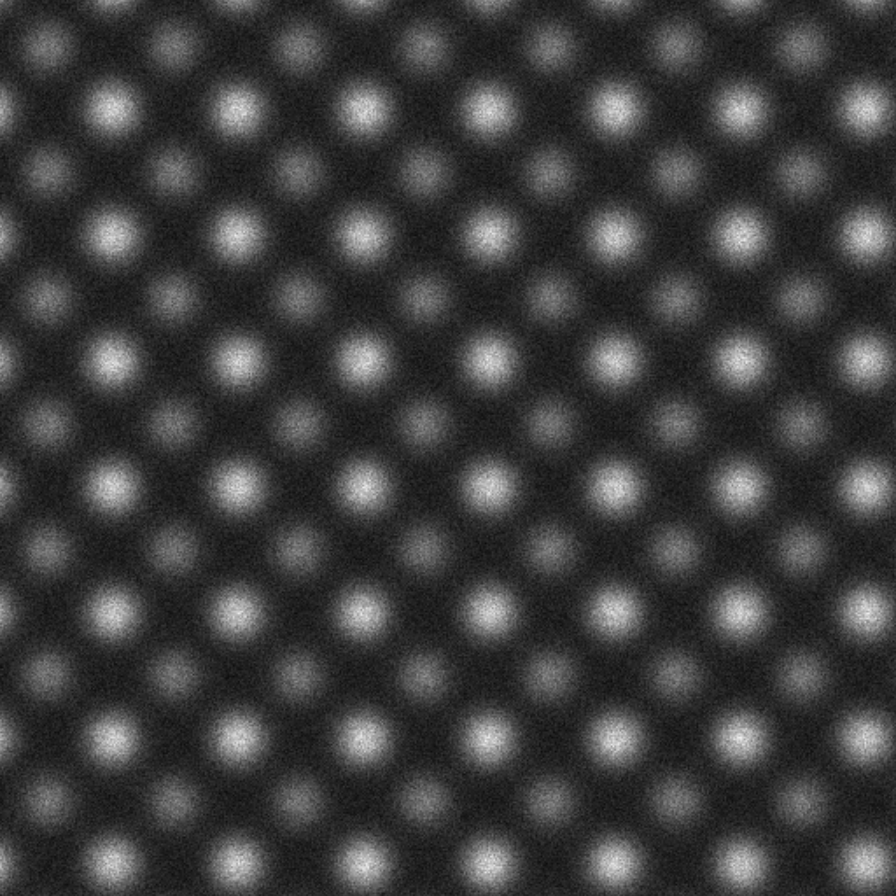
A Shadertoy shader for this pattern:

```glsl
// Square lattice of soft bright spots with dimmer spots near the cell centres,
// as in a grainy atomic-column micrograph. Each spot is a Gaussian summed over
// neighbouring cells; cell-hashed grain grows with the square root of brightness.

vec3 hash3(vec2 cell) {
    vec3 q = fract(cell.xyx * vec3(0.1031, 0.1030, 0.0973));
    q += dot(q, q.yxz + 33.33);
    return fract((q.xxy + q.yzz) * q.zyx);
}

// Roughly normal value per cell, with unit deviation
float cellGrain(vec2 cell) {
    return 2.0 * (dot(hash3(cell), vec3(1.0)) - 1.5);
}

// Grain blended between cell centres
float grain(vec2 p) {
    vec2 cell = floor(p - 0.5);
    vec2 f = p - 0.5 - cell;
    return mix(mix(cellGrain(cell), cellGrain(cell + vec2(1.0, 0.0)), f.x),
               mix(cellGrain(cell + vec2(0.0, 1.0)), cellGrain(cell + 1.0), f.x), f.y);
}

// One spot, with slight variation in place and strength
float spot(vec2 p, vec2 centre, float strength, vec2 seed) {
    vec3 vary = hash3(seed) - 0.5;
    vec2 d = p - centre - 0.014 * vary.xy;
    return strength * (1.0 + 0.07 * vary.z) * exp(-dot(d, d) / (2.0 * 0.139 * 0.139));
}

void mainImage(out vec4 fragColor, in vec2 fragCoord) {
    vec2 uv = fragCoord / iResolution.y;
    vec2 p = (uv - vec2(0.1255, 0.0352)) / 0.1403;

    // Background plus both spot lattices
    float light = 0.115;
    for (int y = -1; y <= 1; y++) {
        for (int x = -1; x <= 1; x++) {
            vec2 cell = floor(p) + vec2(x, y);
            light += spot(p, cell, 0.66, cell + 51.0);
            light += spot(p, cell + vec2(0.485, 0.5), 0.335, cell + 97.0);
        }
    }

    // Shot noise
    light += 0.088 * sqrt(light) * grain(uv * 512.0);
    fragColor = vec4(vec3(clamp(light, 0.0, 1.0)), 1.0);
}
```
